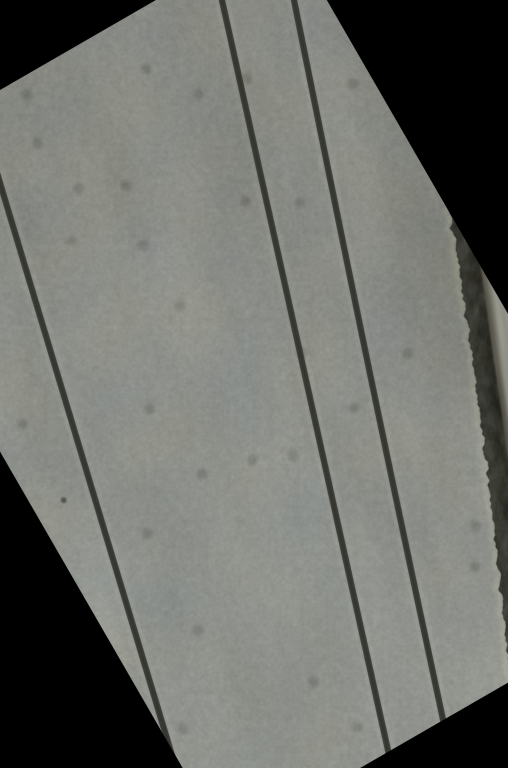
Reproduce this texture procedurally as a Shadertoy shader.

```glsl
// A tilted concrete slab on black, scored by three thin grooves and broken by
// a jagged dark crack at its right side. The slab is a rotated box; grooves are
// slanted lines, and gradient noise gives the stains, grain and ragged rim.

#define TILT 0.5236
#define SLAB_MIN vec2(-0.2940, 0.1015)
#define SLAB_MAX vec2(0.3685, 1.1005)
#define GROOVE_HALF 0.0040
#define STAIN_AMOUNT 0.045
#define GRAIN_AMOUNT 0.055
#define RAGGEDNESS 0.0065
#define STONE_LIGHT vec3(0.562, 0.574, 0.550)
#define STONE_DARK vec3(0.505, 0.510, 0.482)
#define GROOVE_COLOR vec3(0.185, 0.190, 0.168)
#define CRACK_COLOR vec3(0.225, 0.225, 0.200)

vec2 hash2(vec2 p) {
    vec3 h = fract(vec3(p.xyx) * vec3(0.1031, 0.1030, 0.0973));
    h += dot(h, h.yzx + 33.33);
    return fract((h.xx + h.yz) * h.zy);
}

float corner(vec2 cell, vec2 f, vec2 o) {
    return dot(hash2(cell + o) * 2.0 - 1.0, f - o);
}

float gradientNoise(vec2 p) {
    vec2 i = floor(p), f = p - i;
    vec2 w = f * f * f * (f * (f * 6.0 - 15.0) + 10.0);
    float low = mix(corner(i, f, vec2(0, 0)), corner(i, f, vec2(1, 0)), w.x);
    float high = mix(corner(i, f, vec2(0, 1)), corner(i, f, vec2(1, 1)), w.x);
    return mix(low, high, w.y);
}

float fbm(vec2 p) {
    float sum = 0.0, gain = 1.0;
    for (int i = 0; i < 4; i++) {
        sum += gain * gradientNoise(p);
        p = mat2(1.6, 1.2, -1.2, 1.6) * p + 17.3;
        gain *= 0.55;
    }
    return sum;
}

// Distance to the slanted line x = start + slope * y
float grooveDistance(vec2 p, float start, float slope) {
    return (p.x - start - slope * p.y) * inversesqrt(1.0 + slope * slope);
}

// Sparse dark pits, one candidate in each grid cell
float pits(vec2 p, float scale) {
    vec2 cell = floor(p * scale);
    vec2 r = hash2(cell + 71.0);
    float d = length(fract(p * scale) - 0.25 - 0.5 * r);
    return step(0.80, hash2(cell + 9.0).x) * (1.0 - smoothstep(0.03, 0.16, d));
}

vec3 stone(vec2 p) {
    float shade = smoothstep(0.75, 0.10, p.y) * 0.55;
    shade += 0.40 * smoothstep(0.38, 0.62, p.x) * smoothstep(0.95, 0.45, p.y);
    vec3 col = mix(STONE_LIGHT, STONE_DARK, shade);
    vec2 along = vec2(p.x - 0.24 * p.y, p.y);
    col += STAIN_AMOUNT * fbm(along * vec2(9.0, 4.0));
    col += vec3(0.03, 0.022, 0.0) * gradientNoise(p * 11.0 + 5.0);
    col += GRAIN_AMOUNT * (0.55 * gradientNoise(p * 95.0) + 0.6 * gradientNoise(p * 210.0));
    col -= 0.07 * pits(p, 14.0);
    float deepPit = length(p - vec2(0.083, 0.651));
    return col - 0.25 * (1.0 - smoothstep(0.001, 0.006, deepPit));
}

vec3 addGroove(vec3 col, float d, float px) {
    float rim = exp(-pow((abs(d) - 0.0075) / 0.0025, 2.0));
    col += 0.022 * rim;
    float core = 1.0 - smoothstep(GROOVE_HALF - 0.7 * px, GROOVE_HALF + 0.8 * px, abs(d));
    float depth = 0.04 * smoothstep(0.0, GROOVE_HALF, abs(d));
    return mix(col, GROOVE_COLOR + depth, 0.95 * core);
}

vec3 addCrack(vec3 col, vec2 p, float px) {
    float t = (p.y - 0.289) / 0.544;
    float ragged = RAGGEDNESS * (gradientNoise(vec2(p.y * 62.0, 3.0)) + 0.6 * gradientNoise(vec2(p.y * 140.0, 8.0)));
    float rim = p.x - (0.5885 + 0.086 * t - 0.0156 * t * t + ragged);
    float far = p.x - (0.626 + 0.145 * (p.y - 0.352));

    // Worn pale lip on the broken edge
    col += vec3(0.045, 0.04, 0.025) * exp(-pow((rim + 0.004) / 0.004, 2.0));

    // Shadowed gap, then the pale ledge beyond it
    vec3 gap = CRACK_COLOR + 0.10 * fbm(p * vec2(60.0, 35.0));
    gap -= 0.05 * smoothstep(-0.022, -0.003, far);
    vec3 ledge = mix(vec3(0.36, 0.35, 0.31), vec3(0.57, 0.57, 0.53), smoothstep(0.003, 0.014, far));
    ledge += 0.05 * gradientNoise(vec2(far * 160.0, p.y * 12.0));
    vec3 inside = mix(gap, ledge, smoothstep(-0.002, 0.003, far));
    return mix(col, inside, smoothstep(-px, px, rim));
}

void mainImage(out vec4 fragColor, in vec2 fragCoord) {
    float px = 1.0 / iResolution.y;
    // Height units, measured downward from the upper left
    vec2 p = vec2(fragCoord.x, iResolution.y - fragCoord.y) * px;

    vec3 col = stone(p);
    col = addGroove(col, grooveDistance(p, -0.0716, 0.3005), px);
    col = addGroove(col, grooveDistance(p, 0.2890, 0.2213), px);
    float bow = 0.002 * sin(3.14159 * p.y);
    col = addGroove(col, grooveDistance(p + vec2(bow, 0.0), 0.3828, 0.2075), px);
    col = addCrack(col, p, px);

    // Rotated slab outline
    float c = cos(TILT), s = sin(TILT);
    vec2 q = vec2(c * p.x - s * p.y, s * p.x + c * p.y);
    vec2 outside = max(SLAB_MIN - q, q - SLAB_MAX);
    float slab = 1.0 - smoothstep(-0.7 * px, 0.7 * px, max(outside.x, outside.y));
    fragColor = vec4(clamp(col, 0.0, 1.0) * slab, 1.0);
}
```
